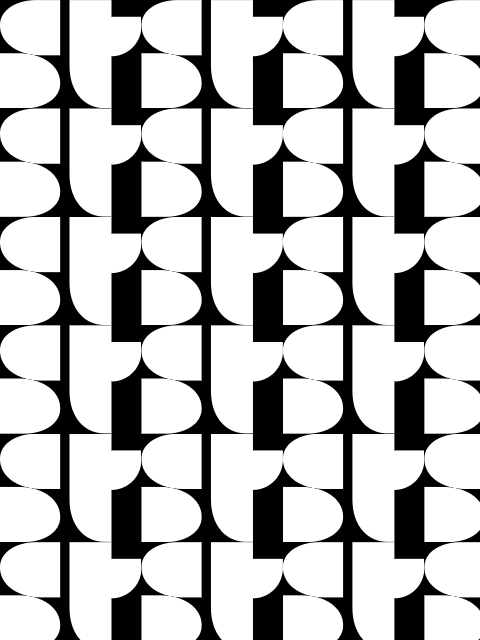
Reproduce this pattern procedurally as a Shadertoy shader.

```glsl
const float CANVAS_HEIGHT = 768.0;          // design units from top to bottom
const vec2 TILE = vec2(169.75, 130.1);
const vec3 INK = vec3(0.0);
const vec3 PAPER = vec3(1.0);

// Signed distance to an axis-aligned box given by two corners
float boxDistance(vec2 p, vec2 lo, vec2 hi) {
    vec2 d = max(lo - p, p - hi);
    return length(max(d, 0.0)) + min(max(d.x, d.y), 0.0);
}

// Approximate distance to a superelliptic corner; inward holds the signs toward the interior
float cornerDistance(vec2 p, vec2 corner, vec2 inward, vec2 radius, float power) {
    vec2 q = max(radius - (p - corner) * inward, 0.0) / radius;
    float level = max(pow(pow(q.x, power) + pow(q.y, power), 1.0 / power), 1e-4);
    vec2 slope = pow(q / level, vec2(power - 1.0)) / radius;
    return (level - 1.0) / max(length(slope), 1e-4);
}

// Half-rounded block: side is -1 for a round left end, +1 for a round right end
float bowlDistance(vec2 p, vec2 lo, vec2 hi, float side, vec2 topRadius, vec2 bottomRadius) {
    float roundX = side < 0.0 ? lo.x : hi.x;
    float d = boxDistance(p, lo, hi);
    d = max(d, cornerDistance(p, vec2(roundX, lo.y), vec2(-side, 1.0), topRadius, 2.1));
    return max(d, cornerDistance(p, vec2(roundX, hi.y), vec2(-side, -1.0), bottomRadius, 2.1));
}

// Tall block with a curved lower left corner
float stemDistance(vec2 p, vec2 lo, vec2 hi, vec2 radius) {
    float curve = cornerDistance(p, vec2(lo.x, hi.y), vec2(1.0, -1.0), radius, 2.2);
    return max(boxDistance(p, lo, hi), curve);
}

// Short arm with a curved lower right corner
float armDistance(vec2 p, vec2 lo, vec2 hi, vec2 radius) {
    float curve = cornerDistance(p, hi, vec2(-1.0), radius, 2.0);
    return max(boxDistance(p, lo, hi), curve);
}

// Union of the four light shapes in one tile, with y pointing down
float tileDistance(vec2 p) {
    float upperBowl = bowlDistance(p, vec2(0.0, 0.1), vec2(72.2, 66.4), -1.0,
                                   vec2(44.0, 30.0), vec2(50.0, 36.3));
    float lowerBowl = bowlDistance(p, vec2(0.0, 63.9), vec2(72.2, TILE.y), 1.0,
                                   vec2(50.0, 36.0), vec2(44.0, 30.0));
    float stem = stemDistance(p, vec2(83.4, 0.1), vec2(133.8, TILE.y - 0.3), vec2(43.0, 52.0));
    float arm = armDistance(p, vec2(120.0, 20.1), vec2(169.7, 67.5), vec2(36.0));
    return min(min(upperBowl, lowerBowl), min(stem, arm));
}

void mainImage(out vec4 fragColor, in vec2 fragCoord) {
    float pixel = CANVAS_HEIGHT / iResolution.y;
    vec2 p = vec2(fragCoord.x, iResolution.y - fragCoord.y) * pixel;

    // Repeat from the upper left and smooth over one pixel
    float d = tileDistance(mod(p, TILE));
    float coverage = clamp(0.5 - d / pixel, 0.0, 1.0);
    fragColor = vec4(mix(INK, PAPER, coverage), 1.0);
}
```
